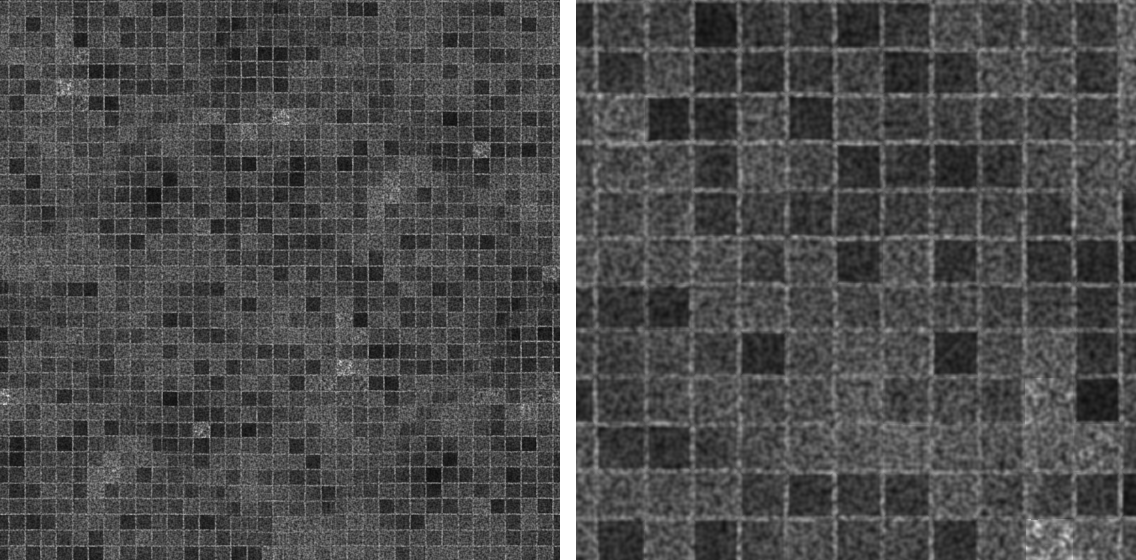
Left, the full canvas; right, a detail of the centre.
A WebGL 1 fragment shader for this texture:

```glsl
precision highp float;

uniform vec2 u_resolution;

const vec2 TILES = vec2(35.3, 35.7);         // repeats across and down
const vec2 JOINT_ORIGIN = vec2(0.346, 0.638); // a crossing of two joints
const float JOINT_HALF_WIDTH = 0.055;        // in tile units
const float JOINT_SOFTNESS = 0.045;
const float JOINT_WOBBLE = 0.035;
const float TILE_DARK = 0.12;
const float TILE_LIGHT = 0.315;
const float JOINT_TONE = 0.43;
const float CLOUD_STRENGTH = 0.13;
const float PATCH_STRENGTH = 0.16;
const float MOTTLE_STRENGTH = 0.4;
const float GRAIN_STRENGTH = 0.55;
const float BLEND_WIDTH = 0.07;              // softness of the diamond seam

float hash(vec2 p) {
    vec3 q = fract(vec3(p.xyx) * 0.1031);
    q += dot(q, q.yzx + 33.33);
    return fract((q.x + q.y) * q.z);
}

float cornerRamp(vec2 cell, vec2 corner, vec2 f) {
    float angle = 6.2832 * hash(cell + corner);
    return dot(vec2(cos(angle), sin(angle)), f - corner);
}

float gradientNoise(vec2 p) {
    vec2 cell = floor(p);
    vec2 f = fract(p);
    vec2 s = f * f * f * (f * (f * 6.0 - 15.0) + 10.0);
    float low = mix(cornerRamp(cell, vec2(0.0), f),
                    cornerRamp(cell, vec2(1.0, 0.0), f), s.x);
    float high = mix(cornerRamp(cell, vec2(0.0, 1.0), f),
                     cornerRamp(cell, vec2(1.0), f), s.x);
    return mix(low, high, s.y);
}

// Coverage of the joints: x for upright ones, y for level ones
vec2 jointCoverage(vec2 p) {
    vec2 line = floor(p + 0.5);
    vec2 offset = vec2(hash(vec2(line.x, 71.0)), hash(vec2(line.y, 137.0))) - 0.5;
    vec2 d = abs(p - line - offset * JOINT_WOBBLE * 2.0);
    vec2 soft = max(vec2(JOINT_SOFTNESS), 0.7 * TILES / u_resolution);
    return 1.0 - smoothstep(JOINT_HALF_WIDTH - soft, JOINT_HALF_WIDTH + soft, d);
}

float mosaic(vec2 uv) {
    vec2 p = (uv - JOINT_ORIGIN) * TILES;
    p += JOINT_WOBBLE * vec2(gradientNoise(p * 0.6), gradientNoise(p * 0.6 + 40.0));
    vec2 id = floor(p);

    // Tone of each tile, with broad clouds
    float tone = mix(TILE_DARK, TILE_LIGHT, pow(hash(id + 11.0), 0.55));
    float cloud = gradientNoise(uv * 5.0 + 3.0) + 0.5 * gradientNoise(uv * 11.0 + 27.0);
    tone += CLOUD_STRENGTH * cloud;
    tone += 0.05 * gradientNoise(p * 1.7 + 60.0);

    // Pale worn tiles in small clusters
    float cluster = gradientNoise(id * 0.23 + 8.4) + 0.35 * (hash(id + 53.0) - 0.5);
    float worn = smoothstep(0.28, 0.7, cluster);
    float mottle = gradientNoise(p * 3.1) + 0.6 * gradientNoise(p * 7.3);
    tone += worn * (PATCH_STRENGTH + MOTTLE_STRENGTH * max(mottle, -0.2));
    tone = max(tone, 0.085);

    // Joints with uneven brightness
    vec2 line = floor(p + 0.5);
    vec2 strength = 0.75 + 0.35 * vec2(hash(vec2(line.x, 19.0)), hash(vec2(line.y, 83.0)));
    strength += 0.3 * gradientNoise(p * 0.45 + 90.0) + 0.25 * gradientNoise(p * 2.6);
    vec2 cover = jointCoverage(p) * clamp(strength, 0.3, 1.2);
    float joint = max(cover.x, cover.y);
    return mix(tone, max(JOINT_TONE, tone + 0.08), joint);
}

void main() {
    vec2 uv = gl_FragCoord.xy / u_resolution;

    // Half-shifted copies cross-fade along a diamond, doubling joints at the seam
    vec2 fromCentre = abs(uv - 0.5);
    float outside = smoothstep(0.5 - BLEND_WIDTH, 0.5 + BLEND_WIDTH,
                               fromCentre.x + fromCentre.y);
    float tone = mix(mosaic(uv), mosaic(fract(uv + 0.5)), outside);

    // Fine grain
    float grain = gradientNoise(uv * 297.0 + 5.3) + gradientNoise(uv * 187.0 + 31.7);
    tone *= 1.0 + GRAIN_STRENGTH * grain;

    gl_FragColor = vec4(vec3(clamp(tone, 0.0, 1.0)), 1.0);
}
```
